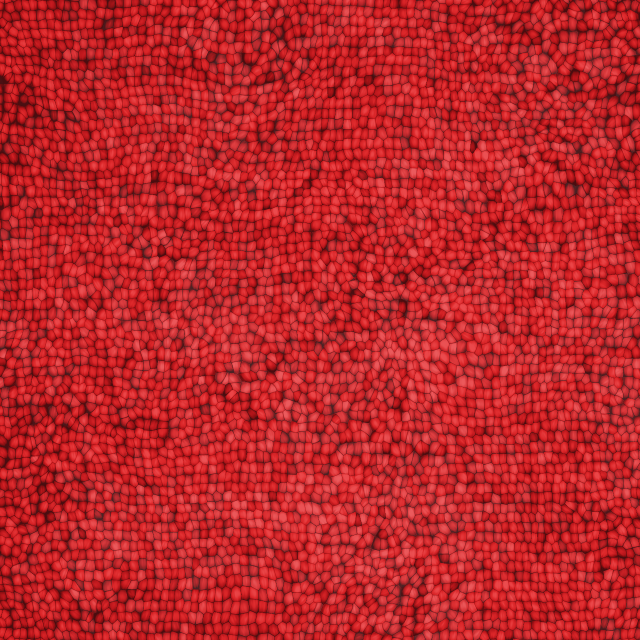
Write a WebGL 2 fragment shader that draws this texture.

```glsl
#version 300 es
precision highp float;

#define GRID vec2(80.0, 65.0)
#define LOOP_RADIUS vec2(0.55, 0.74)
#define JITTER 0.46
#define TILT 0.75
#define CREASE_WIDTH 0.30
#define CREASE_DEPTH 0.40
#define DOME_CONTRAST 0.46
#define LOOP_VARIATION 0.34
#define FIBRE_STRENGTH 0.22
#define LIGHT_CENTRE vec2(0.62, 0.42)
#define LIGHT_FALLOFF 0.34
#define BASE_TONE 0.67

uniform vec2 u_resolution;
out vec4 fragColor;

vec3 hash3(vec2 p) {
    vec3 q = fract(p.xyx * vec3(0.1031, 0.1030, 0.0973));
    q += dot(q, q.yxz + 33.33);
    return fract((q.xxy + q.yzz) * q.zyx);
}

float valueNoise(vec2 p) {
    vec2 cell = floor(p);
    vec2 f = fract(p);
    f = f * f * (3.0 - 2.0 * f);
    float low = mix(hash3(cell).x, hash3(cell + vec2(1.0, 0.0)).x, f.x);
    float high = mix(hash3(cell + vec2(0.0, 1.0)).x, hash3(cell + 1.0).x, f.x);
    return mix(low, high, f.y);
}

float fbm(vec2 p) {
    float sum = 0.0;
    float weight = 0.5;
    for (int i = 0; i < 3; i++) {
        sum += weight * valueNoise(p);
        p = p * 2.03 + 17.3;
        weight *= 0.5;
    }
    return sum / 0.875;
}

vec2 rotate(vec2 p, float angle) {
    float c = cos(angle);
    float s = sin(angle);
    return vec2(c * p.x + s * p.y, c * p.y - s * p.x);
}

// Dark crease to lit wool
vec3 woolRamp(float tone) {
    vec3 col = mix(vec3(0.29, 0.05, 0.06), vec3(0.56, 0.06, 0.07), smoothstep(-0.05, 0.25, tone));
    col = mix(col, vec3(0.74, 0.09, 0.11), smoothstep(0.22, 0.52, tone));
    col = mix(col, vec3(0.86, 0.15, 0.16), smoothstep(0.48, 0.77, tone));
    return mix(col, vec3(0.92, 0.27, 0.28), smoothstep(0.72, 1.08, tone));
}

vec3 carpet(vec2 uv) {
    // Slightly wavy rows, neat in some areas and loose in others
    float disorder = mix(0.6, 1.15, smoothstep(0.3, 0.65, fbm(uv * 5.0 + 3.0)));
    vec2 wave = vec2(valueNoise(uv * 9.0), valueNoise(uv * 8.0 + 40.0)) - 0.5;
    vec2 p = uv * GRID + wave * 1.3;
    vec2 home = floor(p);
    float lean = (valueNoise(uv * 7.0 + 70.0) - 0.5) * 1.1;

    // Highest and second highest loop at this point
    float top = -9.0;
    float second = -9.0;
    vec2 topLocal = vec2(0.0);
    vec2 topId = home;
    for (int y = -1; y <= 1; y++) {
        for (int x = -1; x <= 1; x++) {
            vec2 id = home + vec2(x, y);
            vec3 rnd = hash3(id + 11.0);
            float stagger = (hash3(vec2(id.y, 5.0)).x - 0.5) * 0.4;
            vec2 centre = id + 0.5 + (rnd.xy - 0.5) * 2.0 * JITTER * disorder * vec2(0.8, 0.6);
            vec2 offset = (p - centre - vec2(stagger, 0.0)) * vec2(1.0, GRID.x / GRID.y);
            vec2 local = rotate(offset, lean + (rnd.z - 0.5) * 2.0 * TILT * disorder) / LOOP_RADIUS;
            float height = 1.0 - dot(local, local) + (rnd.x - 0.5) * 0.2;
            if (height > top) {
                second = top;
                top = height;
                topLocal = local;
                topId = id;
            } else {
                second = max(second, height);
            }
        }
    }

    // Dome shading, creases and twisted fibres
    vec3 loopRnd = hash3(topId + 211.0);
    float crease = 1.0 - smoothstep(0.0, CREASE_WIDTH, top - second);
    float fibre = valueNoise(topLocal * vec2(3.6, 1.2) + loopRnd.xy * 90.0) - 0.5;
    float tone = BASE_TONE + DOME_CONTRAST * (max(top, -0.5) - 0.6);
    tone += 0.07 * topLocal.y + FIBRE_STRENGTH * fibre;
    tone += LOOP_VARIATION * (loopRnd.x - 0.5);
    tone -= CREASE_DEPTH * crease * (0.5 + loopRnd.y);

    // Sparse sunken loops, streaks along the rows and broad lighting
    float streak = fbm(uv * vec2(9.0, 28.0) + 120.0) - 0.5;
    float sunken = smoothstep(0.92, 0.98, loopRnd.z + 0.2 * streak);
    vec2 fromLight = uv - LIGHT_CENTRE;
    float glow = 0.18 - dot(fromLight, fromLight);
    tone += 0.32 * streak - 0.26 * sunken + LIGHT_FALLOFF * glow;

    // Dusty, paler wool in patches
    float patches = fbm(uv * 6.0 + 200.0) - 0.5 + 0.8 * glow;
    float dust = smoothstep(0.3, 1.0, loopRnd.y + patches);
    return woolRamp(tone) + dust * vec3(0.0, 0.085, 0.085);
}

void main() {
    // Four samples per pixel
    vec3 col = vec3(0.0);
    for (int i = 0; i < 4; i++) {
        vec2 shift = vec2(i % 2, i / 2) * 0.5 - 0.25;
        col += carpet((gl_FragCoord.xy + shift) / u_resolution);
    }
    fragColor = vec4(col * 0.25, 1.0);
}
```
